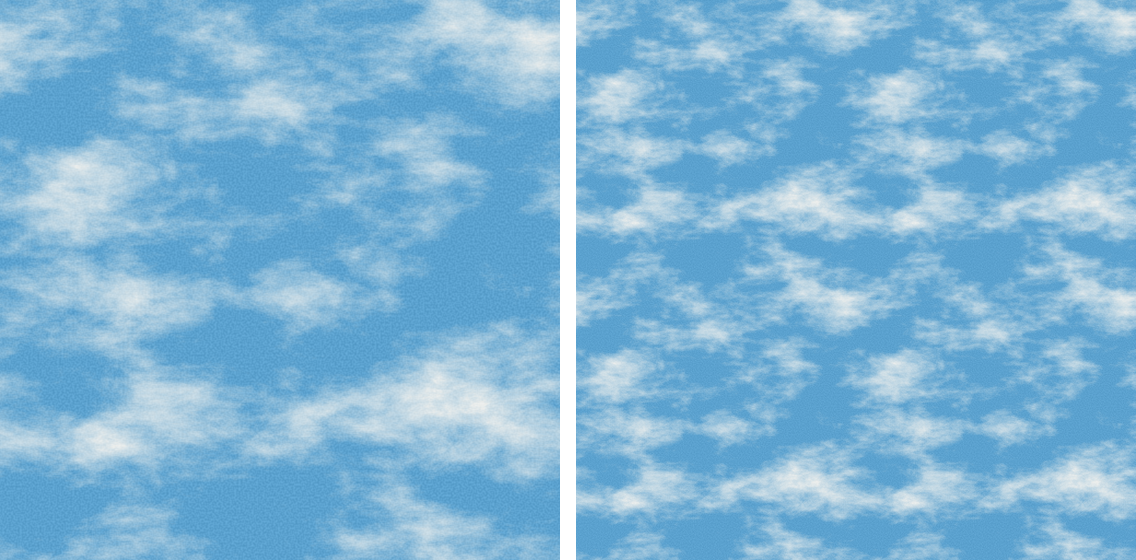
Left: one tile. Right: repeated 2 by 2.
A WebGL 1 fragment shader for this texture:

```glsl
precision highp float;
uniform vec2 u_resolution;

// Random unit gradient of a lattice cell, wrapped to the period
vec2 cellGradient(vec2 cell, vec2 period, float seed) {
  cell = mod(cell, period);
  float h = fract(sin(dot(cell, vec2(127.1, 311.7)) + seed * 74.7) * 43758.5453);
  return vec2(cos(h * 6.28318), sin(h * 6.28318));
}

// Tiling gradient noise; uv spans the canvas from 0 to 1
float tiledNoise(vec2 uv, vec2 period, float seed) {
  vec2 p = uv * period;
  vec2 cell = floor(p);
  vec2 f = p - cell;
  vec2 w = f * f * f * (f * (f * 6.0 - 15.0) + 10.0);
  vec2 e = vec2(1.0, 0.0);
  float a = dot(cellGradient(cell, period, seed), f);
  float b = dot(cellGradient(cell + e.xy, period, seed), f - e.xy);
  float c = dot(cellGradient(cell + e.yx, period, seed), f - e.yx);
  float d = dot(cellGradient(cell + e.xx, period, seed), f - e.xx);
  return mix(mix(a, b, w.x), mix(c, d, w.x), w.y);
}

// Layered noise, stretched sideways by its lattice
float cloudField(vec2 uv) {
  vec2 period = vec2(3.0, 6.0);
  float amplitude = 1.0;
  float sum = 0.0;
  for (int i = 0; i < 7; i++) {
    sum += amplitude * tiledNoise(uv, period, float(i) + 3.0);
    period *= 2.0;
    amplitude *= 0.64;
  }
  return sum;
}

void main() {
  vec2 uv = gl_FragCoord.xy / u_resolution;

  // Gentle warp for wispy outlines
  vec2 warp = vec2(tiledNoise(uv, vec2(6.0, 10.0), 21.0),
                   tiledNoise(uv, vec2(6.0, 10.0), 22.0));
  float density = 0.2 + 1.04 * cloudField(uv + warp * vec2(0.03, 0.01));

  // Soft floor for clear sky, soft ceiling for the cloud cores
  float cover = 0.5 * (density + sqrt(density * density + 0.002));
  cover = min(cover - 0.12 * smoothstep(0.55, 1.1, cover), 1.0);

  vec3 skyBlue = vec3(0.354, 0.632, 0.81);
  vec3 cloudWhite = vec3(0.92, 0.93, 0.925);
  vec3 color = mix(skyBlue, cloudWhite, cover);

  // Fine grain, strongest on open sky
  float grain = tiledNoise(uv, vec2(256.0), 31.0);
  color += grain * mix(0.07, 0.02, cover);

  gl_FragColor = vec4(color, 1.0);
}
```
